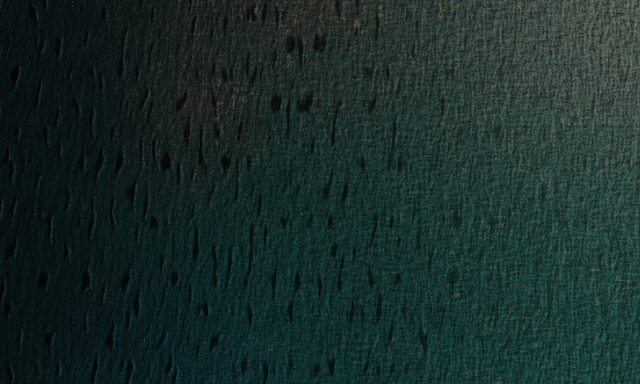
This texture is drawn by a WebGL 1 fragment shader. Its source:

```glsl
precision highp float;
// Dusky rippled water seen from above: a dark-to-teal gradient with warm and
// pale sky reflections. Stretched gradient noise makes upright ripples and a
// cross weave; thin dark troughs, sparse glints and crisp grain sharpen them.
uniform vec2 u_resolution;

const vec3 DEEP = vec3(0.024, 0.066, 0.071);
const vec3 TEAL = vec3(0.050, 0.172, 0.165);
const vec3 SHALLOW = vec3(0.090, 0.245, 0.228);
const vec3 HAZE = vec3(0.355, 0.365, 0.325);
const vec3 RUST = vec3(0.165, 0.138, 0.112);
const vec3 GLINT = vec3(0.440, 0.345, 0.250);
const vec3 CREST = vec3(0.060, 0.074, 0.072);

const vec2 RIPPLE_SCALE = vec2(62.0, 14.0);
const vec2 FINE_SCALE = vec2(125.0, 44.0);
const vec2 WEAVE_SCALE = vec2(30.0, 105.0);
const vec2 TROUGH_SCALE = vec2(56.0, 13.0);
const vec2 GLINT_SCALE = vec2(48.0, 95.0);
const float LEAN = 0.13;
const float SLOPE_STEP = 0.0042;
const float RELIEF = 0.46;
const float GRAIN = 0.46;
const float GRAIN_SCALE = 235.0;

float hash(vec2 p) {
  vec3 q = fract(vec3(p.xyx) * 0.1031);
  q += dot(q, q.yzx + 33.33);
  return fract((q.x + q.y) * q.z);
}

float cornerSlope(vec2 cell, vec2 offset) {
  float angle = 6.2832 * hash(cell);
  return dot(vec2(cos(angle), sin(angle)), offset);
}

// Gradient noise, roughly -0.7 to 0.7
float noise(vec2 p) {
  vec2 i = floor(p);
  vec2 f = p - i;
  vec2 w = f * f * f * (f * (f * 6.0 - 15.0) + 10.0);
  vec2 e = vec2(1.0, 0.0);
  float low = mix(cornerSlope(i, f), cornerSlope(i + e, f - e), w.x);
  float high = mix(cornerSlope(i + e.yx, f - e.yx),
                   cornerSlope(i + 1.0, f - 1.0), w.x);
  return mix(low, high, w.y);
}

float blob(vec2 p, vec2 centre, vec2 radius) {
  vec2 d = (p - centre) / radius;
  return exp(-dot(d, d));
}

// Water height: upright ripples, smaller ones, and a crossing weave
float waterHeight(vec2 p, float weave) {
  float coarse = noise(p * RIPPLE_SCALE + 40.0);
  float fine = noise(p * FINE_SCALE + 90.0);
  float cross = noise(p * WEAVE_SCALE + 150.0);
  return coarse * (0.85 - 0.25 * weave) + 0.6 * fine + 0.65 * weave * cross;
}

void main() {
  vec2 uv = gl_FragCoord.xy / u_resolution;
  vec2 p = gl_FragCoord.xy / u_resolution.y;

  // Bend the ripples, which lean most at the dark side
  float weave = smoothstep(0.10, 0.60, uv.x);
  vec2 q = p;
  q.x -= LEAN * p.y * (1.0 - 0.6 * uv.x);
  q.x += 0.010 * noise(p * vec2(5.0, 8.0)) + 0.004 * noise(p * 30.0);
  q.y += 0.010 * noise(p * 12.0 + 30.0);

  // Surface light from height and slope
  float height = waterHeight(q, weave);
  float slope = height - waterHeight(q + vec2(SLOPE_STEP, -0.5 * SLOPE_STEP), weave);
  float grain = noise(p * GRAIN_SCALE) + 0.7 * noise(p * vec2(150.0, 190.0) + 70.0);
  float light = 0.55 * height + 1.05 * slope;

  // Broad colour of the water
  float drift = noise(p * 3.5 + 12.0);
  float depth = uv.x + 0.14 * (0.6 - uv.y) + 0.05 * drift;
  vec3 colour = mix(DEEP, TEAL, smoothstep(0.02, 0.56, depth));
  colour = mix(colour, SHALLOW, smoothstep(0.50, 1.05, depth));
  colour.b += 0.018 * blob(uv, vec2(0.32, 0.0), vec2(0.25, 0.25));

  // Reflections: pale at the upper right, rusty along the upper middle
  float haze = blob(uv, vec2(1.05, 1.02), vec2(0.40, 0.52));
  float rust = blob(uv, vec2(0.44, 1.04), vec2(0.20, 0.28));
  rust = max(rust, 0.85 * blob(uv, vec2(0.32, 0.76), vec2(0.10, 0.22)));
  rust *= 0.8 + 0.5 * noise(p * 9.0 + 5.0);
  float dusk = blob(uv, vec2(0.50, 0.90), vec2(0.40, 0.45));
  colour = mix(colour, RUST, clamp(0.60 * rust + 0.20 * dusk, 0.0, 1.0));
  colour = mix(colour, HAZE, 0.78 * haze);

  // Ripple shading and thin dark troughs, deepest left of the middle
  colour *= max(0.15, 1.0 + RELIEF * light + GRAIN * grain);
  float troughNoise = -noise(q * TROUGH_SCALE + 210.0);
  float trough = smoothstep(0.22, 0.42, troughNoise + 0.10 * grain);
  float troughZone = 1.0 - smoothstep(0.45, 0.90, uv.x);
  colour *= 1.0 - trough * (0.18 + 0.47 * troughZone);

  // Thin cool crests beside the troughs on the dark side
  float edge = noise((q - vec2(0.007, 0.0)) * TROUGH_SCALE + 210.0);
  float crest = smoothstep(0.22, 0.45, -edge + 0.22 * grain) * (1.0 - trough);
  colour += CREST * crest * (1.0 - 0.8 * weave);

  // Sparse warm flecks, gathered in patches
  float fleck = 0.6 * noise(q * GLINT_SCALE + 300.0) + 0.35 * light + 0.30 * grain;
  float patches = smoothstep(-0.20, 0.45, noise(p * vec2(9.0, 15.0) + 60.0));
  float zone = 0.16 * weave + 0.50 * rust + 0.30 * haze + 0.24 * smoothstep(0.5, 1.0, uv.x);
  float glint = smoothstep(0.08, 0.46, fleck) * zone * (0.40 + 1.1 * patches);
  colour = mix(colour, GLINT, clamp(glint, 0.0, 0.75));

  gl_FragColor = vec4(clamp(colour, 0.0, 1.0), 1.0);
}
```
